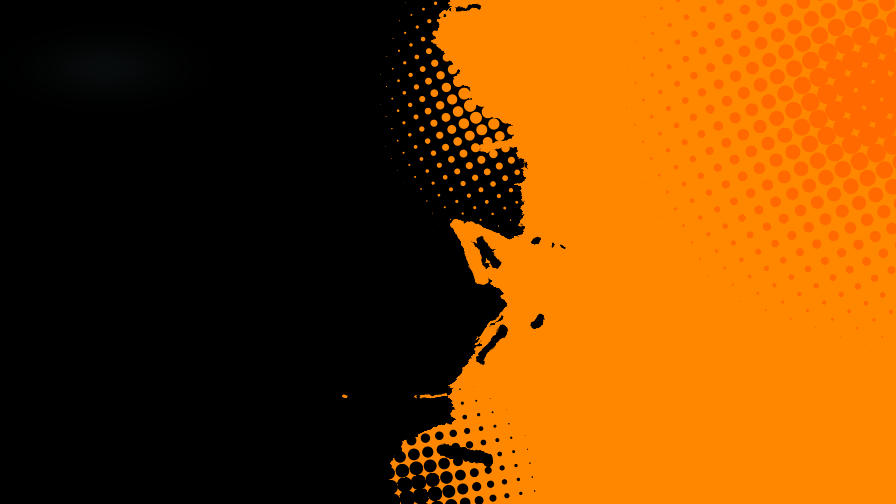
This background is drawn by a WebGL 2 fragment shader. Its source:

```glsl
#version 300 es
precision highp float;
// A black field torn along a ragged vertical edge against bright orange.
// The tear is a height profile roughened by noise, with brush strokes added or cut;
// three rotated halftone fields, fading outward, decorate the edge and the right side.
uniform vec2 u_resolution;
out vec4 outColor;

const vec3 BLACK = vec3(0.0);
const vec3 ORANGE = vec3(1.0, 0.53, 0.0);
const vec3 DEEP_ORANGE = vec3(1.0, 0.41, 0.0);
const vec3 GLOW = vec3(0.03, 0.042, 0.045);

// Horizontal place of the tear at equal steps from bottom to top.
const int STEPS = 24;
const float TEAR[25] = float[25](
  0.778, 0.778, 0.782, 0.799, 0.905, 0.898, 0.900, 0.940, 0.951,
  1.005, 1.000, 0.961, 0.972, 1.037, 1.037, 1.032, 1.042, 1.019,
  1.019, 0.944, 0.921, 0.898, 0.861, 0.870, 0.891);

float hash(vec2 p) {
  vec3 q = fract(vec3(p.xyx) * 0.1031);
  q += dot(q, q.yzx + 33.33);
  return fract((q.x + q.y) * q.z);
}

float noise(vec2 p) {
  vec2 i = floor(p), f = fract(p);
  f = f * f * (3.0 - 2.0 * f);
  return mix(mix(hash(i), hash(i + vec2(1, 0)), f.x),
             mix(hash(i + vec2(0, 1)), hash(i + vec2(1, 1)), f.x), f.y);
}

float fbm(vec2 p) {
  float sum = 0.0, gain = 0.5;
  for (int i = 0; i < 4; i++) {
    sum += gain * noise(p);
    p = p * 2.1 + 17.0;
    gain *= 0.5;
  }
  return sum;
}

float tearAt(float y) {
  float t = clamp(y, 0.0, 0.9999) * float(STEPS);
  int i = int(t);
  return mix(TEAR[i], TEAR[i + 1], fract(t));
}

// Signed distance to a round-ended stroke.
float stroke(vec2 p, vec2 a, vec2 b, float radius) {
  vec2 ab = b - a;
  float t = clamp(dot(p - a, ab) / max(dot(ab, ab), 1e-6), 0.0, 1.0);
  return length(p - a - ab * t) - radius;
}

// Signed distance to a rotated dot grid whose dots shrink away from a centre.
float halftone(vec2 p, float angle, float spacing, vec2 centre, vec2 extent, float radius) {
  float c = cos(angle), s = sin(angle);
  mat2 turn = mat2(c, s, -s, c);
  vec2 cell = (floor((p * turn) / spacing) + 0.5) * spacing;
  vec2 dotCentre = turn * cell;
  float size = radius * (1.0 - length((dotCentre - centre) / extent));
  return length(p - dotCentre) - size;
}

float cover(float d, float pixel) {
  return 1.0 - smoothstep(-0.6 * pixel, 0.6 * pixel, d);
}

// Signed distance to the black ink, negative inside.
float inkShape(vec2 p) {
  vec2 rough = vec2(fbm(p * 65.0), fbm(p * 65.0 + 40.0)) - 0.47;
  vec2 q = p + rough * 0.016;
  float scrape = fbm(p * vec2(45.0, 85.0) + 9.0) - 0.47;
  float d = q.x - tearAt(q.y) + scrape * 0.035;

  // Orange strokes cut into the black.
  float cut = stroke(q, vec2(0.910, 0.553), vec2(0.958, 0.449), 0.013);
  cut = min(cut, stroke(q, vec2(0.930, 0.543), vec2(1.010, 0.509), 0.016));
  cut = min(cut, stroke(q, vec2(0.956, 0.704), vec2(1.020, 0.718), 0.008));
  cut = min(cut, stroke(q, vec2(0.944, 0.319), vec2(1.005, 0.391), 0.003));
  cut = min(cut, stroke(q, vec2(0.826, 0.213), vec2(0.885, 0.217), 0.003));
  cut = min(cut, stroke(q, vec2(0.685, 0.215), vec2(0.690, 0.214), 0.003));
  d = max(d, -cut);

  // Black strokes and drops on the orange.
  d = min(d, stroke(q, vec2(0.891, 0.983), vec2(0.950, 0.984), 0.004));
  d = min(d, stroke(q, vec2(0.954, 0.523), vec2(0.984, 0.477), 0.008));
  d = min(d, stroke(q, vec2(0.954, 0.287), vec2(1.000, 0.347), 0.008));
  d = min(d, stroke(q, vec2(0.880, 0.106), vec2(0.965, 0.088), 0.012));
  d = min(d, stroke(q, vec2(1.063, 0.357), vec2(1.072, 0.371), 0.008));
  d = min(d, stroke(q, vec2(1.062, 0.521), vec2(1.068, 0.523), 0.007));
  d = min(d, stroke(q, vec2(1.094, 0.514), vec2(1.096, 0.514), 0.003));
  return min(d, stroke(q, vec2(1.114, 0.509), vec2(1.121, 0.509), 0.003));
}

void main() {
  vec2 p = gl_FragCoord.xy / u_resolution.y;
  p.x *= 16.0 / 9.0 * u_resolution.y / u_resolution.x;
  float pixel = 1.0 / u_resolution.y;

  // Orange side with its deeper halftone.
  float sideDots = halftone(p, 0.45, 0.037, vec2(1.736, 0.815), vec2(0.52), 0.0243);
  vec3 color = mix(ORANGE, DEEP_ORANGE, cover(sideDots, pixel));

  // Ink: orange dots punched near the top, black dots spilled at the bottom.
  float upperDots = halftone(p, 0.45, 0.0266, vec2(0.961, 0.815), vec2(0.21, 0.29), 0.0145);
  float lowerDots = halftone(p, 0.17, 0.028, vec2(0.822, 0.016), vec2(0.26, 0.25), 0.0174);
  float ink = min(max(inkShape(p), -upperDots), lowerDots);

  // Faint cool haze in the dark upper left.
  vec2 haze = (p - vec2(0.21, 0.865)) / vec2(0.12, 0.05);
  vec3 dark = BLACK + GLOW * exp(-dot(haze, haze));
  outColor = vec4(mix(color, dark, cover(ink, pixel)), 1.0);
}
```
